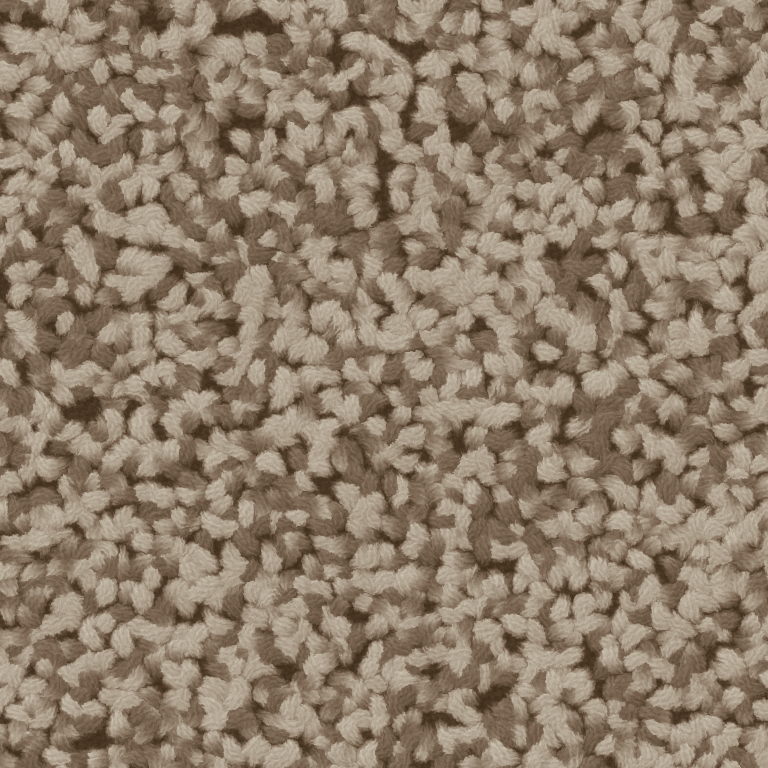
This texture is drawn by a WebGL 1 fragment shader. Its source:

```glsl
precision highp float;

uniform vec2 u_resolution;

// Layout, in grid cells
const float CELLS = 30.0;              // grid cells across the canvas
const vec2 TUFT_SIZE = vec2(0.68, 0.43); // half length and half width
const float BEND = 0.9;                // curl of the tufts
const float LIFT = 0.55;               // spread of pile heights
const float EDGE = 12.0;               // crispness where tufts overlap
const float FRAY = 0.05;               // raggedness of the outlines

// Tone, 0 is deep shadow and 1 is pale yarn
const float BROWN_YARN = 0.43;
const float PALE_YARN = 0.91;
const float BROWN_BIAS = 0.08;
const float FIBRE_CONTRAST = 0.075;
const float GRAIN = 0.06;
const float SIDE_LIGHT = 0.16;
const vec2 LIGHT_DIR = vec2(-0.45, 0.89);

const vec3 SHADOW_COLOR = vec3(0.25, 0.18, 0.11);
const vec3 TAN_COLOR = vec3(0.50, 0.42, 0.34);
const vec3 PALE_COLOR = vec3(0.78, 0.74, 0.67);
const float TAN_TONE = 0.47;

vec3 hash3(vec2 p) {
  vec3 q = vec3(dot(p, vec2(127.1, 311.7)),
                dot(p, vec2(269.5, 183.3)),
                dot(p, vec2(419.2, 371.9)));
  return fract(sin(q) * 43758.55);
}

// Irregular smooth noise, about -1 to 1
float layeredSines(vec2 p) {
  float sum = 0.0;
  float amp = 0.55;
  for (int i = 0; i < 4; i++) {
    p = mat2(0.8, 0.6, -0.6, 0.8) * p * 1.5 + 1.7;
    sum += amp * sin(p.x + 1.4 * sin(p.y) + 2.0 * sum);
    amp *= 0.75;
  }
  return sum * 0.75;
}

// Strands running along a tuft
float fibres(vec2 q, float seed) {
  float coarse = sin(26.0 * q.y + 3.0 * sin(5.0 * q.x + seed) + seed);
  float fine = sin(39.0 * q.y - 9.0 * q.x + 3.0 * seed);
  return 0.6 * coarse + 0.4 * fine;
}

// Returns height and tone of one tuft at an offset from its centre
vec2 tuft(vec2 offset, vec3 shape, vec3 dye, float patchiness) {
  float angle = 6.2832 * shape.z;
  float c = cos(angle);
  float s = sin(angle);
  vec2 q = vec2(c * offset.x + s * offset.y, c * offset.y - s * offset.x);
  q.y += BEND * (2.0 * dye.y - 1.0) * (q.x * q.x - 0.12);

  float strand = fibres(q, 20.0 * dye.z);
  vec2 r = q / (TUFT_SIZE * mix(0.82, 1.12, dye.y));
  float dome = 1.0 - dot(r, r) + 0.1 * strand;
  float height = max(dome + LIFT * dye.z, -3.0);

  // Two-ply yarn changes colour along its length
  float ply = dye.x + BROWN_BIAS + 0.38 * q.x + 0.13 * patchiness;
  float tone = mix(BROWN_YARN, PALE_YARN, smoothstep(0.28, 0.66, ply));
  tone += FIBRE_CONTRAST * strand + SIDE_LIGHT * dot(offset, LIGHT_DIR);
  tone -= 0.09 * (1.0 - dye.z);
  tone *= mix(0.08, 1.0, smoothstep(-0.65, 0.65, dome));
  return vec2(height, tone);
}

vec3 carpetColor(float tone) {
  vec3 color = mix(SHADOW_COLOR, TAN_COLOR, clamp(tone / TAN_TONE, 0.0, 1.0));
  float pale = clamp((tone - TAN_TONE) / (1.04 - TAN_TONE), 0.0, 1.15);
  return color + (PALE_COLOR - TAN_COLOR) * pale;
}

void main() {
  vec2 p = gl_FragCoord.xy / u_resolution.y * CELLS;
  float patchiness = layeredSines(p * 0.25);
  float grain = layeredSines(p * 11.0 + 17.0);

  // Fray the outlines
  p += FRAY * vec2(layeredSines(p * 8.0), layeredSines(p * 8.0 + 40.0));

  // Pile up two tufts per cell, the highest one showing
  vec2 cell = floor(p);
  float toneSum = 0.0;
  float weightSum = 1e-12;
  for (int y = -1; y <= 1; y++) {
    for (int x = -1; x <= 1; x++) {
      for (int k = 0; k < 2; k++) {
        vec2 home = cell + vec2(float(x), float(y));
        vec2 id = home + 57.3 * float(k);
        vec3 shape = hash3(id);
        vec3 dye = hash3(id + 131.7);
        vec2 t = tuft(p - home - shape.xy, shape, dye, patchiness);
        float weight = exp(EDGE * t.x);
        toneSum += weight * t.y;
        weightSum += weight;
      }
    }
  }

  float tone = toneSum / weightSum + GRAIN * grain;
  gl_FragColor = vec4(carpetColor(tone), 1.0);
}
```
